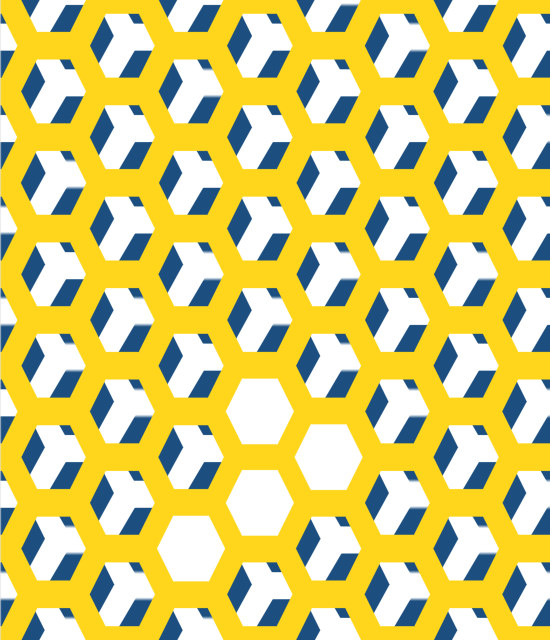
Reproduce this pattern procedurally as a Shadertoy shader.

```glsl
const vec3 YELLOW = vec3(1.0, 0.84, 0.11);
const vec3 BLUE = vec3(0.11, 0.31, 0.50);
const vec3 WHITE = vec3(1.0);
const float ROWS = 7.0;
const float COLUMN_PITCH = 0.752;
const float FIRST_COLUMN = 0.586;

float hash(vec2 p) {
    return fract(sin(dot(p, vec2(127.1, 311.7))) * 43758.5453);
}

float fill(float d, float blur) {
    return smoothstep(blur, -blur, d);
}

// Flat-topped hexagon given by its half width and half height
float hexagon(vec2 p, vec2 halfSize) {
    const float SLOPE = 0.496;
    p = abs(p);
    float sides = (p.x + SLOPE * p.y - halfSize.x) / length(vec2(1.0, SLOPE));
    return max(sides, p.y - halfSize.y);
}

// Negative to the right of the line from a to b
float halfPlane(vec2 p, vec2 a, vec2 b) {
    vec2 d = normalize(b - a);
    return dot(p - a, vec2(-d.y, d.x));
}

// Coverage of the three shaded cube faces; level edges may be softer
float cubeShade(vec2 p, float blur, float levelBlur) {
    vec2 corner = vec2(-0.091, 0.107);
    float left = fill(max(halfPlane(p, vec2(-0.191, 0.31), corner),
                          halfPlane(p, corner, vec2(-0.249, -0.182))), blur);
    float lower = fill(halfPlane(p, vec2(-0.036, -0.349), vec2(0.137, -0.055)), blur)
                * fill(p.y + 0.054, levelBlur);
    float upper = fill(halfPlane(p, vec2(0.128, 0.242), vec2(0.067, 0.349)), blur)
                * fill(0.242 - p.y, levelBlur);
    return max(left, max(lower, upper));
}

// A short diagonal of blank cells, plus one above its middle
bool isBlank(float column, float height) {
    bool diagonal = abs(column - 3.0) < 1.5 && abs(height - 0.5 * column) < 0.1;
    bool extra = abs(column - 3.0) < 0.1 && abs(height - 2.5) < 0.1;
    return diagonal || extra;
}

void mainImage(out vec4 fragColor, in vec2 fragCoord) {
    // One unit is one row of cells
    vec2 p = fragCoord / iResolution.y * ROWS;
    float blur = 0.75 * ROWS / iResolution.y;

    // Staggered columns
    float column = round((p.x - FIRST_COLUMN) / COLUMN_PITCH);
    float stagger = 0.5 * mod(column, 2.0);
    float height = round(p.y - stagger) + stagger;
    vec2 cell = vec2(column, height);
    vec2 q = p - vec2(FIRST_COLUMN + column * COLUMN_PITCH, height);

    // Small differences between cells
    bool blank = isBlank(column, height);
    float wobble = hash(cell) - 0.5;
    float levelBlur = blur + 0.018 * step(0.6, hash(cell + 17.0));
    vec2 halfSize = blank ? vec2(0.373, 0.359) : vec2(0.355 + 0.008 * wobble, 0.349);

    float shade = blank ? 0.0 : cubeShade(q - vec2(0.012 * wobble, 0.0), blur, levelBlur);
    vec3 inside = mix(WHITE, BLUE, shade);
    vec3 color = mix(YELLOW, inside, fill(hexagon(q, halfSize), blur));

    // Pale left margin
    color = mix(color, vec3(0.88), 0.6 * fill(p.x - 0.012, blur));
    fragColor = vec4(color, 1.0);
}
```
